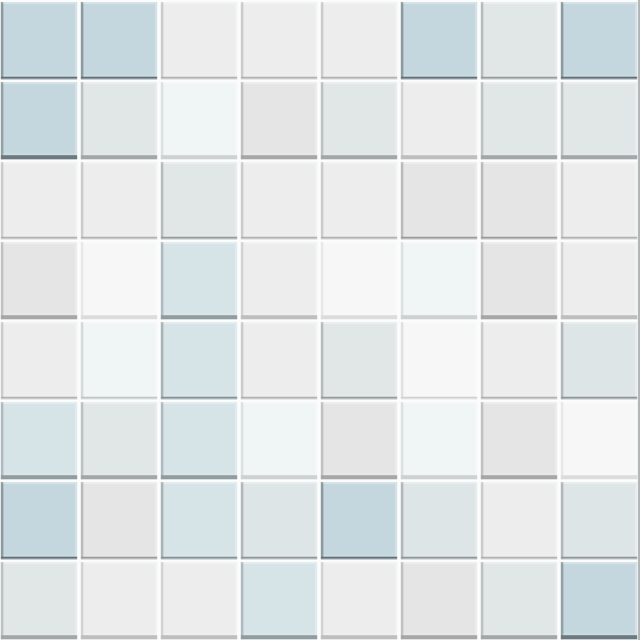
Give the GLSL for this pattern, as a three.js fragment shader.

```glsl
// Eight by eight glazed mosaic tiles in pale greys and blues, with white joints.
// Tiles are ranked by a random key, biased so deep glazes leave the middle rows;
// each glaze takes a fixed share of ranks, and side bands form the bevels.
#define GRID 8.0
#define TILE_COUNT 64
#define SEED 3.7
#define SOFT 0.009
#define DRIFT 0.45
#define CONTRAST 1.22
#define JOINT_LOW 0.010
#define JOINT_HIGH 0.965
#define SIDE_SHADE 0.58
#define GLINT 0.30
#define JOINT_COLOR vec3(0.985, 0.990, 0.990)

varying vec2 vUv;

float hash(vec2 p) {
  return fract(sin(dot(p + SEED, vec2(12.9898, 78.233))) * 43758.5453);
}

// Soft-edged strip between two positions
float band(float x, float low, float high) {
  return smoothstep(low - SOFT, low + SOFT, x)
       * (1.0 - smoothstep(high - SOFT, high + SOFT, x));
}

// Random sorting key, lower towards the top and bottom rows
float tileKey(vec2 cell) {
  return hash(cell) - DRIFT * abs(cell.y - 3.4) / 4.0;
}

// Place of a tile when all tiles are sorted by key
float tileRank(vec2 cell) {
  float key = tileKey(cell);
  float rank = 0.0;
  for (int i = 0; i < TILE_COUNT; i++) {
    float n = float(i);
    float row = floor((n + 0.5) / GRID);
    vec2 other = vec2(n - row * GRID, row);
    float differs = step(0.5, distance(other, cell));
    rank += differs * (1.0 - step(key, tileKey(other)));
  }
  return rank;
}

// Glazes from deep to pale, each taking its share of the ranks
vec3 glazeColor(float rank) {
  if (rank < 7.5) return vec3(0.784, 0.859, 0.890);  // sky blue
  if (rank < 13.5) return vec3(0.845, 0.900, 0.912); // pale blue
  if (rank < 22.5) return vec3(0.902, 0.902, 0.902); // mid grey
  if (rank < 40.5) return vec3(0.928, 0.928, 0.928); // light grey
  if (rank < 50.5) return vec3(0.886, 0.906, 0.910); // cool grey
  if (rank < 54.5) return vec3(0.874, 0.902, 0.906); // mist
  if (rank < 59.5) return vec3(0.934, 0.952, 0.954); // ice
  return vec3(0.960, 0.960, 0.960);                  // white
}

void main() {
  vec2 grid = vUv * GRID;
  vec2 cell = min(floor(grid), GRID - 1.0);
  vec2 p = grid - cell;

  vec3 base = glazeColor(tileRank(cell));
  float light = dot(base, vec3(0.3, 0.5, 0.2));
  vec3 glaze = base + (CONTRAST - 1.0) * (light - 0.915);

  // Deeper glazes cast darker edges; rows alternate wide pale and thin dark ones
  float wide = 1.0 - mod(cell.y, 2.0);
  float edgeTop = mix(0.041, 0.060, wide);
  float edgeLow = mix(0.016, 0.009, wide);
  float shade = 0.84 - 2.8 * (0.96 - light);
  vec3 edge = glaze * (shade + 0.05 * wide);

  // Glints inside the rim
  float glint = max(band(p.x, 0.938, 2.0), band(p.y, 0.948, 2.0));
  glint = max(glint, 0.4 * band(p.y, edgeTop, edgeTop + 0.025));
  vec3 color = mix(glaze, JOINT_COLOR, GLINT * glint);

  // Shaded left side and bottom edge
  color = mix(color, edge, SIDE_SHADE * band(p.x, -1.0, 0.042));
  color = mix(color, edge, band(p.y, edgeLow, edgeTop));
  float lip = 1.0 - smoothstep(edgeLow - SOFT, edgeLow + SOFT, p.y);
  color = mix(color, mix(glaze, edge, 0.25), lip);

  // White joints
  float body = band(p.x, JOINT_LOW, JOINT_HIGH) * band(p.y, 0.004, 0.974);
  color = mix(JOINT_COLOR, color, body);

  // Grey trim down the right border
  color = mix(color, vec3(0.66, 0.68, 0.69), 0.9 * smoothstep(0.9955, 0.9980, vUv.x));

  gl_FragColor = vec4(color, 1.0);
}
```
